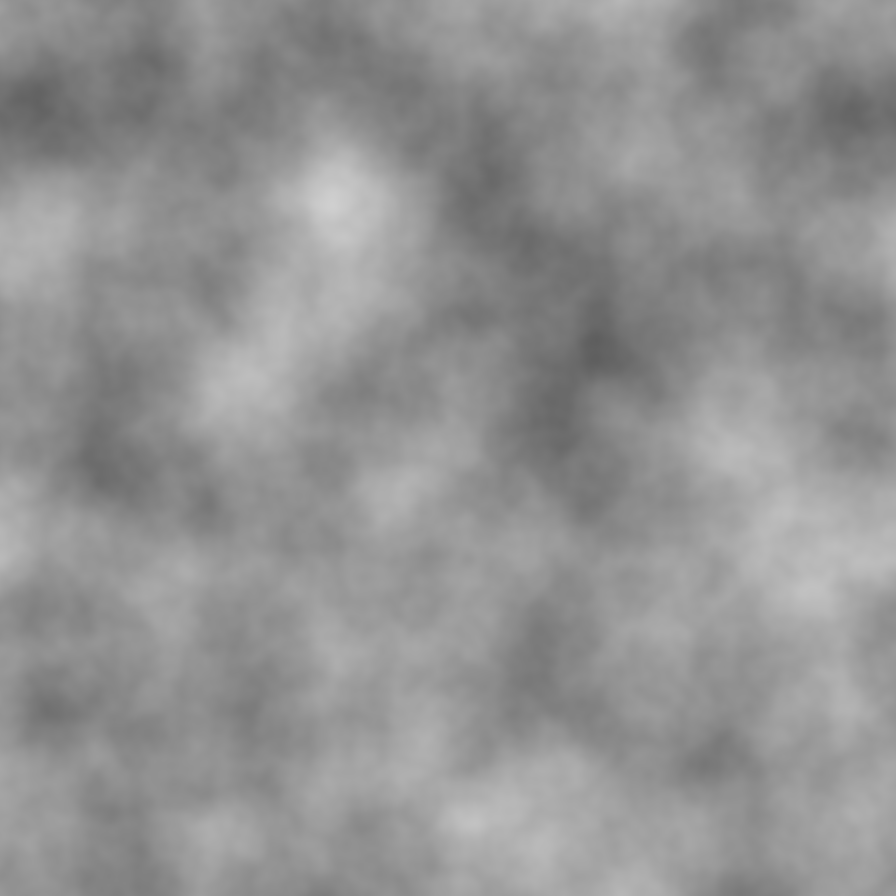
A Shadertoy shader for this texture:

```glsl
// Soft grey clouds: a sum of gradient noise octaves, each twice as fine
// and half as strong as the one before. Every octave has a whole number
// of cells and wraps its lattice, so the tile repeats without a seam.

const float BASE_CELLS = 4.0;    // cells across the tile in the first octave
const int   OCTAVES    = 5;
const float GAIN       = 0.5;    // strength of each octave against the last
const float MEAN_GREY  = 0.574;
const float CONTRAST   = 0.30;
const uint  SEED       = 17u;
const float TAU        = 6.2831853;

// Integer hash of a lattice point, as a value from 0 to 1
float hash(uvec2 cell, uint salt) {
    uint h = cell.x * 1597u + cell.y * 51749u + salt * 7919u;
    h = (h ^ (h >> 16)) * 73244475u;
    h = (h ^ (h >> 15)) * 73244475u;
    h ^= h >> 16;
    return float(h & 65535u) / 65536.0;
}

// Slope contribution of one lattice corner, wrapped at the period
float corner(vec2 cell, vec2 offset, float period, uint salt) {
    float angle = TAU * hash(uvec2(mod(cell, period)), salt);
    return dot(vec2(cos(angle), sin(angle)), offset);
}

// Periodic gradient noise with quintic blending
float gradientNoise(vec2 p, float period, uint salt) {
    vec2 cell = floor(p);
    vec2 f = p - cell;
    vec2 blend = f * f * f * (f * (f * 6.0 - 15.0) + 10.0);
    vec2 right = vec2(1.0, 0.0);
    vec2 up = vec2(0.0, 1.0);
    float bottom = mix(corner(cell, f, period, salt),
                       corner(cell + right, f - right, period, salt), blend.x);
    float top = mix(corner(cell + up, f - up, period, salt),
                    corner(cell + 1.0, f - 1.0, period, salt), blend.x);
    return mix(bottom, top, blend.y);
}

// Octave sum; each octave is shifted so that the lattices do not line up
float clouds(vec2 uv) {
    float sum = 0.0;
    float strength = 1.0;
    float cells = BASE_CELLS;
    for (int i = 0; i < OCTAVES; i++) {
        vec2 shift = vec2(0.37, 0.61) * float(i);
        sum += strength * gradientNoise(uv * cells + shift, cells, SEED + uint(i));
        strength *= GAIN;
        cells *= 2.0;
    }
    return sum;
}

void mainImage(out vec4 fragColor, in vec2 fragCoord) {
    vec2 uv = fragCoord / iResolution.xy;
    float grey = MEAN_GREY + CONTRAST * clouds(uv);
    fragColor = vec4(vec3(clamp(grey, 0.0, 1.0)), 1.0);
}
```
